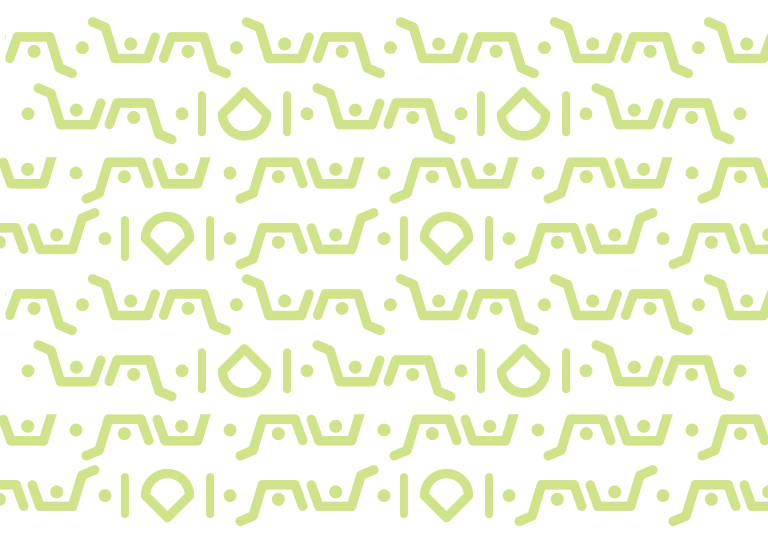
This pattern is drawn by a Shadertoy shader. Its source:

```glsl
float segment(vec2 p, vec2 a, vec2 b) {
    vec2 ap = p - a, ab = b - a;
    return length(ap - ab * clamp(dot(ap, ab) / dot(ab, ab), 0.0, 1.0));
}

// Open bowl with a bent tail and a dot inside
float bowl(vec2 p) {
    float d = segment(p, vec2(-66.7, -25.7), vec2(-54.0, -20.3));
    d = min(d, segment(p, vec2(-54.0, -20.3), vec2(-44.5, 10.8)));
    d = min(d, segment(p, vec2(-44.5, 10.8), vec2(-12.0, 10.8)));
    d = min(d, segment(p, vec2(-12.0, 10.8), vec2(-4.3, -10.5)));
    return min(d - 4.8, length(p - vec2(-28.7, -3.7)) - 6.5);
}

// Half circle closed by a pointed roof
float drop(vec2 p) {
    p.x = abs(p.x);
    float d = segment(p, vec2(0.0, -22.0), vec2(22.0, 0.0));
    if (p.y > 0.0) d = min(d, abs(length(p) - 22.0));
    return d - 4.7;
}

float rowDistance(vec2 p, int kind) {
    bool hasDrops = kind % 2 == 1;
    float mirror = kind < 2 ? 1.0 : -1.0;
    float center = vec4(159.4, 105.0, 153.0, 307.0)[kind];
    float period = hasDrops ? 279.0 : 154.0;

    // The last row kind ends in plain pairs
    if (kind == 3 && p.x > 663.0) {
        hasDrops = false;
        center = 740.0;
        period = 154.0;
    }

    // Bowl and its half-turn copy, with dots between pairs
    vec2 q = vec2(mod(p.x - center + 0.5 * period, period) - 0.5 * period, p.y);
    vec2 turned = vec2(q.x * mirror, q.y);
    float d = min(bowl(turned), bowl(-turned));
    if (kind == 2) d = max(d, -15.7 - q.y);
    q.x = abs(q.x);
    d = min(d, length(q - vec2(77.0, 0.0)) - 6.4);

    // Drop between two bars
    if (hasDrops) {
        q.x -= 139.5;
        d = min(d, drop(vec2(q.x, q.y * mirror)));
        d = min(d, segment(vec2(abs(q.x), q.y), vec2(42.6, -18.5), vec2(42.6, 18.5)) - 4.0);
    }

    // Trimmed row ends
    if (kind == 0) d = max(d, 5.5 - p.x);
    if (kind == 1) d = max(d, abs(p.x - 384.0) - 369.0);
    return d;
}

void mainImage(out vec4 fragColor, in vec2 fragCoord) {
    // Canvas is 768 units wide, y measured down from the top
    float unit = 768.0 / iResolution.x;
    vec2 p = vec2(fragCoord.x, iResolution.y - fragCoord.y) * unit;

    float d = 1e3;
    for (int row = 0; row < 8; row++) {
        int kind = row % 4;
        float y = vec4(47.7, 113.8, 173.0, 238.6)[kind] + 257.0 * float(row / 4);
        d = min(d, rowDistance(p - vec2(0.0, y), kind));
    }

    float ink = 1.0 - smoothstep(-0.6 * unit, 0.6 * unit, d);
    fragColor = vec4(mix(vec3(1.0), vec3(0.82, 0.89, 0.54), ink), 1.0);
}
```
